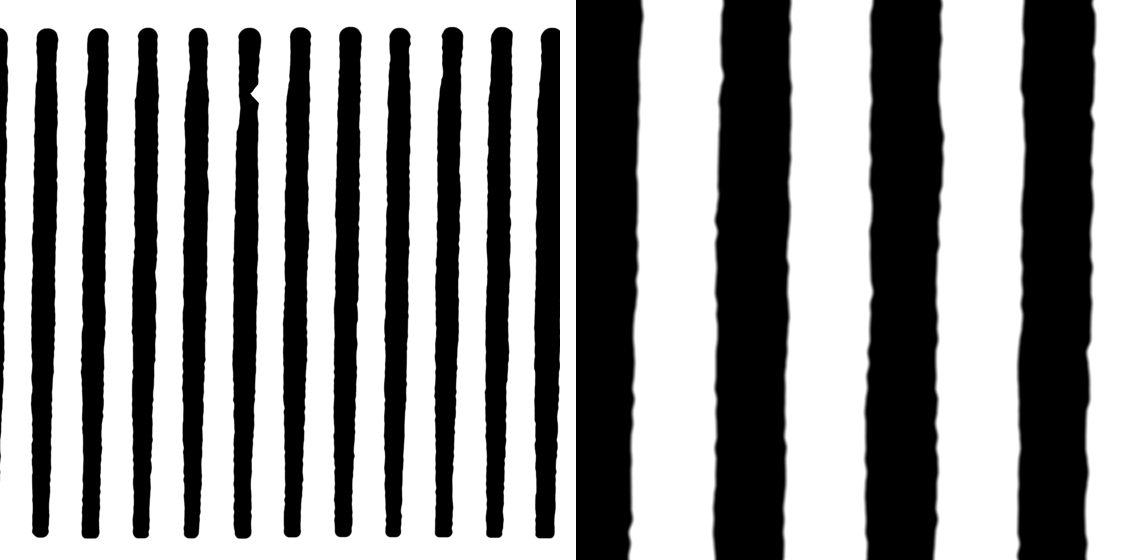
Left: the whole. Right: its middle third, enlarged.
Write a WebGL 1 fragment shader that draws this pattern.

```glsl
precision highp float;
// Eleven leaning, hand-inked vertical bars with ragged edges on white, plus a sliver at the left.
uniform vec2 u_resolution;

float hash(vec2 p) {
  return fract(sin(dot(p, vec2(12.9898, 78.233))) * 43758.5453);
}

// Smooth noise along one edge, from -1 to 1; each seed is a different edge.
float edgeNoise(float t, float seed) {
  float cell = floor(t);
  float f = fract(t);
  f = f * f * (3.0 - 2.0 * f);
  return mix(hash(vec2(cell, seed)), hash(vec2(cell + 1.0, seed)), f) * 2.0 - 1.0;
}

// Slow waver of the hand plus fine bleeding of the ink.
float wobble(float y, float seed) {
  return 0.0012 * edgeNoise(y * 14.0, seed)
       + 0.0007 * edgeNoise(y * 55.0, seed + 31.0)
       + 0.0009 * edgeNoise(y * 140.0, seed + 67.0);
}

float bump(float y, float centre, float width) {
  float d = (y - centre) / width;
  return exp(-d * d);
}

// Signed distance to bar k, with a round head and a blunter foot.
float barDistance(vec2 p, float k, float axis) {
  float halfWidth = mix(0.0145, 0.0204, smoothstep(0.03, 0.42, p.y));
  halfWidth += 0.002 * step(9.5, k);
  float left = axis - halfWidth + wobble(p.y, k + 3.0);
  float right = axis + halfWidth + wobble(p.y, k + 19.0);

  // Narrower neck under a slightly swollen head
  float neck = smoothstep(0.81, 0.88, p.y);
  float swell = 0.0015 * bump(p.y, 0.93, 0.02);
  left += neck * (0.002 + 0.004 * hash(vec2(k, 5.0))) - swell;
  right += swell - neck * 0.004 * hash(vec2(k, 8.0));

  // One bar has a thin waist and a bite out of its right edge
  float damaged = 1.0 - step(0.5, abs(k - 4.0));
  left += damaged * 0.006 * bump(p.y, 0.805, 0.035);
  right -= damaged * (0.002 * bump(p.y, 0.79, 0.04)
         + 0.015 * max(0.0, 1.0 - abs(p.y - 0.833) / 0.017));

  // Rounded box between the two edges
  float top = 0.949 + 0.003 * hash(vec2(k, 11.0));
  float foot = 0.038 + 0.003 * hash(vec2(k, 14.0));
  vec2 size = 0.5 * vec2(right - left, top - foot);
  vec2 q = abs(p - 0.5 * vec2(left + right, top + foot)) - size;
  float footRadius = 0.006 + 0.006 * hash(vec2(k, 17.0));
  float radius = p.y > 0.5 ? size.x * 0.9 : footRadius;
  q += radius;
  return length(max(q, 0.0)) + min(max(q.x, q.y), 0.0) - radius;
}

void main() {
  vec2 p = gl_FragCoord.xy / u_resolution;
  float pitch = 0.0901;
  float firstAxis = 0.0713 + 0.0135 * p.y;
  float k = floor((p.x - firstAxis) / pitch + 0.5);
  float d = barDistance(p, k, firstAxis + k * pitch);
  float soft = max(0.0016, 0.8 / u_resolution.y);
  gl_FragColor = vec4(vec3(smoothstep(-soft, soft, d)), 1.0);
}
```
